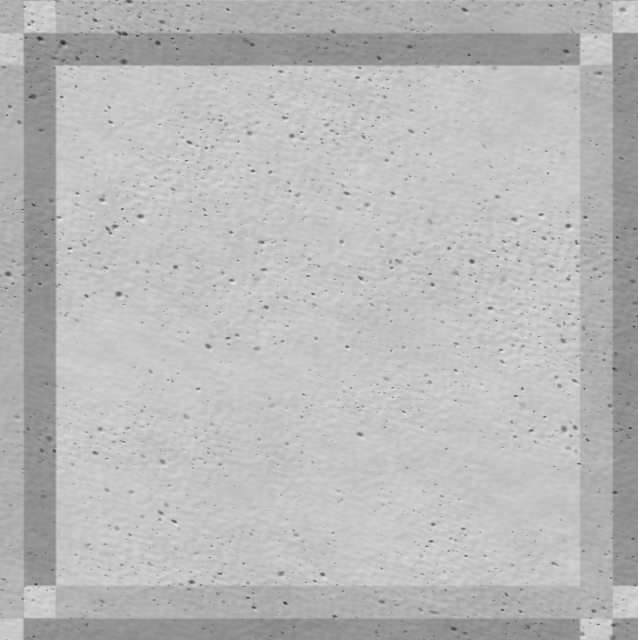
A WebGL 2 fragment shader for this texture:

```glsl
#version 300 es
precision highp float;
// Square concrete panels in raised frames: each tile has a shaded band along
// its top and left, a lit band along its bottom and right, and pale corners.
// Bands come from a periodic grid; wear is gradient noise and scattered pits.

#define ORIGIN vec2(0.0370, 0.0515)  // top left corner of a tile
#define PERIOD vec2(0.9230, 0.9145)  // tile size
#define BAND 0.0508                  // width of one frame band
#define SOFT 0.0024                  // half width of a band edge
#define PANEL_TONE 0.772
#define CORNER_TONE 0.785
#define LIT_TONE 0.688
#define SHADE_TONE 0.567
#define PIT_DEPTH 0.40
#define GRAIN 0.060

uniform vec2 u_resolution;
out vec4 outColor;

// Two random values in 0..1 for a grid cell
vec2 hash2(vec2 cell) {
  uvec2 v = uvec2(ivec2(cell)) * 1664525u + 1013904223u;
  v.x += v.y * 1664525u;
  v.y += v.x * 1664525u;
  v ^= v >> 16u;
  v.x += v.y * 1664525u;
  v.y += v.x * 1664525u;
  v ^= v >> 16u;
  return vec2(v & 65535u) / 65535.0;
}

float corner(vec2 cell, vec2 offset) {
  float angle = 6.2832 * hash2(cell).x;
  return dot(vec2(cos(angle), sin(angle)), offset);
}

// Gradient noise, roughly -0.7..0.7
float noise(vec2 p) {
  vec2 i = floor(p), f = p - i, e = vec2(1.0, 0.0);
  vec2 w = f * f * f * (f * (f * 6.0 - 15.0) + 10.0);
  float top = mix(corner(i, f), corner(i + e, f - e), w.x);
  float low = mix(corner(i + e.yx, f - e.yx), corner(i + 1.0, f - 1.0), w.x);
  return mix(top, low, w.y);
}

// Slanted oval pits, one candidate per cell, each with a bright lower rim
float pits(vec2 p, float cells, float chance) {
  vec2 q = p * cells, home = floor(q);
  float relief = 0.0;
  for (int y = -1; y <= 1; y++) {
    for (int x = -1; x <= 1; x++) {
      vec2 cell = home + vec2(x, y);
      vec2 place = hash2(cell + 300.0), kind = hash2(cell + 700.0);
      vec2 form = hash2(cell + 1100.0);
      float present = smoothstep(0.0, 0.12, chance - kind.x);
      float slant = mix(-0.15, 0.85, form.x);
      vec2 along = vec2(cos(slant), sin(slant));
      vec2 d = q - cell - place;
      float radius = mix(0.17, 0.50, kind.y * kind.y);
      vec2 rim = d - radius * vec2(0.45, 0.75);
      mat2 oval = mat2(along.x, -along.y, along.y, along.x);
      vec2 squash = vec2(1.0, mix(1.2, 2.2, form.y)) / radius;
      float hole = 1.0 - smoothstep(0.15, 1.0, length(oval * d * squash));
      float glow = 1.0 - smoothstep(0.10, 1.0, length(oval * rim * squash));
      float depth = mix(0.3, 1.0, fract(form.x * 7.0 + kind.y));
      relief += present * depth * (0.22 * glow * (1.0 - hole) - hole);
    }
  }
  return relief;
}

// Rough skin of the concrete, as an offset in tone
float wear(vec2 p) {
  float patches = noise(p * vec2(3.0, 6.0) + 17.0)
                + 0.6 * noise(p * vec2(8.0, 15.0) + 41.0);
  float rough = clamp(0.42 + 0.65 * patches + 0.12 * (0.5 - p.y), 0.0, 1.0);
  vec2 g = vec2(p.x, p.y - 0.25 * p.x);
  vec2 fine = g * vec2(85.0, 135.0);
  float bumps = noise(fine) - noise(fine - vec2(0.3, 0.5));
  float cloud = 0.030 * noise(p * vec2(4.0, 6.0) + 5.0)
              + 0.030 * noise(g * vec2(15.0, 32.0) + 9.0)
              + 0.022 * noise(g * vec2(45.0, 80.0) + 23.0);
  float holes = pits(p, 58.0, 0.50 * rough)
              + 0.55 * pits(p + 0.37, 94.0, 0.75 * rough);
  return cloud + GRAIN * bumps * (0.35 + rough) + PIT_DEPTH * holes;
}

// Coverage of the span from 0 to BAND, on both axes at once
vec2 span(vec2 d) {
  return smoothstep(-SOFT, SOFT, d) * smoothstep(-SOFT, SOFT, BAND - d);
}

void main() {
  vec2 p = gl_FragCoord.xy / u_resolution;
  p.y = 1.0 - p.y;  // measured down from the top

  // Frame bands on either side of every tile border
  vec2 d = mod(p - ORIGIN + 0.5 * PERIOD, PERIOD) - 0.5 * PERIOD;
  vec2 shade = span(d), lit = span(-d);
  float tone = mix(PANEL_TONE, LIT_TONE, max(lit.x, lit.y));
  tone = mix(tone, SHADE_TONE, max(shade.x, shade.y));
  tone = mix(tone, CORNER_TONE, max(shade.x * lit.y, lit.x * shade.y));

  // Wear runs unbroken over the tiles, a little weaker on dark bands
  tone += wear(p) * mix(0.6, 1.0, tone / PANEL_TONE);
  outColor = vec4(clamp(tone * vec3(0.998, 1.002, 0.998), 0.0, 1.0), 1.0);
}
```
